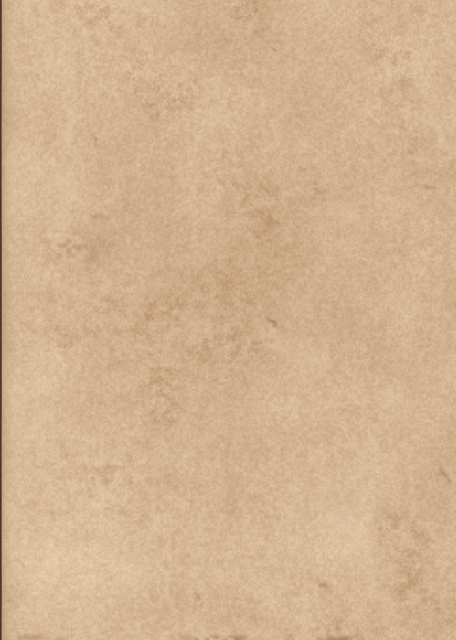
A Shadertoy shader for this texture:

```glsl
// Aged parchment page: warm tan mottling from warped layered noise, fine paper
// grain, worn scuffs, sparse dark flecks and pale creases from jittered cells,
// and a dark binding edge with a soft shadow along the left side.

const vec3 TAN_DARK  = vec3(0.79, 0.66, 0.52);
const vec3 TAN_LIGHT = vec3(0.87, 0.76, 0.62);
const vec3 STAIN     = vec3(0.53, 0.40, 0.27);
const vec3 PALE      = vec3(0.90, 0.82, 0.72);
const vec3 SHADOW    = vec3(0.66, 0.54, 0.44);
const vec3 BINDING   = vec3(0.27, 0.16, 0.12);

vec2 hash2(vec2 cell) {
    vec3 q = fract(cell.xyx * vec3(0.1031, 0.1030, 0.0973));
    q += dot(q, q.yzx + 33.33);
    return fract((q.xx + q.yz) * q.zy);
}

float valueNoise(vec2 p) {
    vec2 i = floor(p), f = fract(p);
    f = f * f * (3.0 - 2.0 * f);
    float low  = mix(hash2(i).x, hash2(i + vec2(1, 0)).x, f.x);
    float high = mix(hash2(i + vec2(0, 1)).x, hash2(i + vec2(1, 1)).x, f.x);
    return mix(low, high, f.y);
}

// Layered noise centred on zero; gain sets how rough it is.
float layers(vec2 p, float gain) {
    float sum = 0.0, amp = 1.0, total = 0.0;
    for (int i = 0; i < 6; i++) {
        sum += amp * (valueNoise(p) - 0.5);
        total += amp;
        amp *= gain;
        p = mat2(0.8, 0.6, -0.6, 0.8) * p * 2.03 + 17.3;
    }
    return sum / total;
}

// Soft elongated marks, one per jittered cell, kept with the given chance.
// size is (length, width) in cells; lean is the mean angle, spread its range.
float marks(vec2 p, float chance, vec2 size, float lean, float spread) {
    vec2 base = floor(p);
    float strongest = 0.0;
    for (int y = -1; y <= 1; y++)
    for (int x = -1; x <= 1; x++) {
        vec2 cell = base + vec2(x, y);
        vec2 place = hash2(cell + 5.7);
        vec2 kind = hash2(cell + 91.3);
        vec2 d = p - cell - 0.15 - 0.7 * place;
        float a = lean + spread * (kind.y - 0.5);
        d = mat2(cos(a), -sin(a), sin(a), cos(a)) * d;
        d.y += 0.12 * size.x * sin(d.x * 4.0 / size.x + 6.3 * place.x);
        d /= size * (0.5 + place.y);
        float kept = step(kind.x, chance) * (0.4 + 0.6 * place.x);
        strongest = max(strongest, kept * exp(-dot(d, d)));
    }
    return strongest;
}

// Broad lights and darks: a worn brown centre, brighter left side and foot.
float pageTone(vec2 uv) {
    vec2 centre = (uv - vec2(0.45, 0.57)) / vec2(0.31, 0.27);
    float tone = 0.57 - 0.46 * exp(-dot(centre, centre));
    tone += 0.20 * (1.0 - smoothstep(0.05, 0.30, uv.x));
    tone += 0.15 * (1.0 - smoothstep(0.0, 0.32, uv.y));
    return tone - 0.16 * smoothstep(0.86, 1.0, uv.x);
}

// Fine speckle at two scales.
float paperGrain(vec2 p) {
    return 0.65 * (valueNoise(p * 340.0) - 0.5)
         + 0.45 * (valueNoise(p * 170.0 + 40.0) - 0.5);
}

void mainImage(out vec4 fragColor, in vec2 fragCoord) {
    vec2 uv = fragCoord / iResolution.xy;
    vec2 p = fragCoord / iResolution.y;
    vec2 warp = vec2(layers(p * 5.0 + 3.1, 0.5), layers(p * 5.0 + 27.4, 0.5));
    vec2 bent = p + 0.09 * warp;

    // Mottling, vertical fibres and grain
    float tone = pageTone(uv + 0.25 * warp);
    tone += 1.1 * layers(bent * 6.0, 0.6);
    tone += 0.7 * layers(bent * 19.0 + 8.0, 0.7);
    tone += 0.22 * layers(p * vec2(70.0, 4.0) + 61.0, 0.5);
    tone += paperGrain(p);

    // Scuffed patches where coarse and fine noise agree
    float patchMask = smoothstep(0.04, 0.24, layers(bent * 8.0 + 52.0, 0.5));
    float rough = smoothstep(-0.08, 0.22, layers(p * 60.0 + 9.0, 0.75));
    tone -= 0.75 * patchMask * rough;
    vec3 color = mix(TAN_DARK, TAN_LIGHT, clamp(tone, -0.7, 1.35));

    // Pale creases and rubbed spots
    float crease = marks(bent * 7.0, 0.30, vec2(0.30, 0.035), 1.5, 1.2);
    float rubbed = marks(bent * 5.0 + 31.0, 0.20, vec2(0.20, 0.13), 0.6, 3.0);
    color = mix(color, PALE, 0.40 * crease + 0.28 * rubbed);

    // Dark flecks and smudges with broken edges
    float broken = smoothstep(0.2, 0.75, valueNoise(p * 130.0 + 12.0));
    float fleck = marks(bent * 11.0 + 70.0, 0.13, vec2(0.13, 0.035), -0.8, 1.8);
    float smudge = marks(bent * 6.0 + 13.0, 0.17, vec2(0.22, 0.08), -0.6, 2.0);
    float foot = (1.0 - smoothstep(0.0, 0.012, uv.y))
               * smoothstep(0.45, 0.8, valueNoise(vec2(p.x * 22.0, 3.0)));
    color = mix(color, STAIN, 0.60 * fleck * (0.35 + 0.65 * broken));
    color = mix(color, STAIN, (0.32 * smudge + 0.55 * foot) * broken);

    // Binding edge and its shadow
    float shade = exp(-uv.x / 0.014);
    color = mix(color, SHADOW, 0.75 * shade);
    float edge = 1.0 - smoothstep(0.002, 0.0055, uv.x + 0.002 * warp.y);
    color = mix(color, BINDING, 0.9 * edge);

    fragColor = vec4(color, 1.0);
}
```
